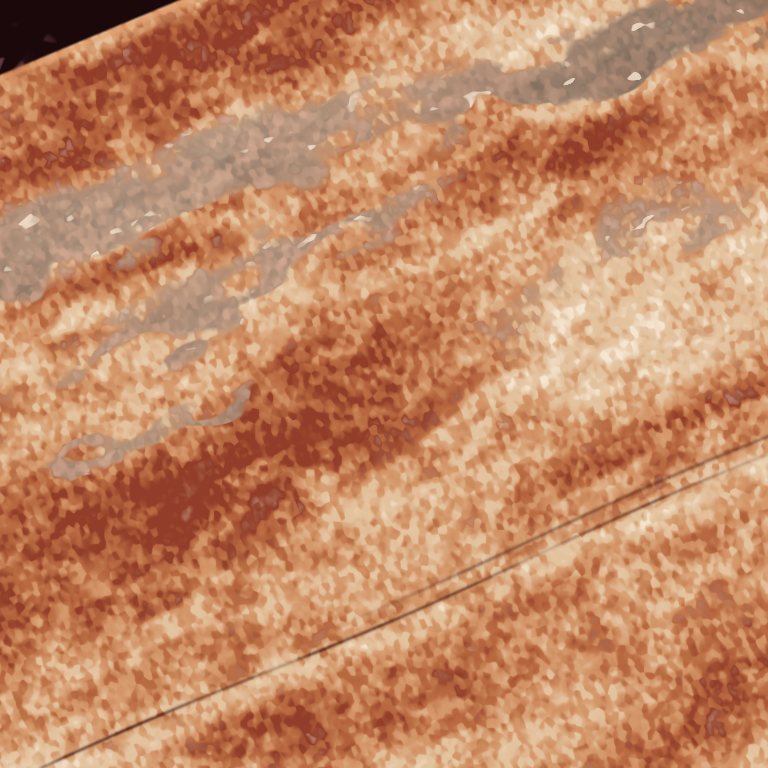
This texture is drawn by a Shadertoy shader. Its source:

```glsl
// Weathered sheet metal: slanted bands of rust, pale paint and bare grey steel.
// Warped oval patches set the broad tone, blended cellular noise adds streaks and
// grain, and a colour ramp turns tone into paint or rust; a seam and corner follow.

const float SLANT = 0.40;
const vec3 CREAM = vec3(0.89, 0.76, 0.62);
const vec3 TAN = vec3(0.83, 0.59, 0.41);
const vec3 RUST = vec3(0.72, 0.41, 0.25);
const vec3 DARK_RUST = vec3(0.57, 0.24, 0.16);
const vec3 STEEL = vec3(0.65, 0.54, 0.47);
const vec3 GLINT = vec3(0.96, 0.90, 0.82);
const vec3 SHADOW = vec3(0.10, 0.03, 0.04);

vec3 hash3(vec2 cell) {
    vec3 k = vec3(dot(cell, vec2(127.1, 311.7)),
                  dot(cell, vec2(269.5, 183.3)),
                  dot(cell, vec2(419.2, 371.9)));
    return fract(sin(k) * 43758.545);
}

// Cellular noise: random values at jittered points, blended by distance.
float cellNoise(vec2 p) {
    vec2 cell = floor(p);
    float sum = 0.0, total = 0.0;
    for (int j = -1; j <= 1; j++)
    for (int i = -1; i <= 1; i++) {
        vec2 id = cell + vec2(i, j);
        vec3 h = hash3(id);
        vec2 d = id + h.xy - p;
        float w = exp(-6.0 * dot(d, d));
        sum += w * h.z;
        total += w;
    }
    return sum / total;
}

// Coordinates along and across a direction.
vec2 turn(vec2 p, float angle) {
    float c = cos(angle), s = sin(angle);
    return vec2(c * p.x + s * p.y, c * p.y - s * p.x);
}

// Flat-topped soft oval lying along the slant.
float patchAt(vec2 p, vec2 center, vec2 halfSize) {
    vec2 d = turn(p - center, SLANT) / halfSize;
    float r2 = dot(d, d);
    return exp(-r2 * r2);
}

float line(float d, float width) {
    return exp(-d * d / (width * width));
}

vec3 rustRamp(float tone) {
    vec3 col = mix(GLINT, CREAM, smoothstep(-0.25, 0.10, tone));
    col = mix(col, TAN, smoothstep(0.12, 0.42, tone));
    col = mix(col, RUST, smoothstep(0.40, 0.68, tone));
    return mix(col, DARK_RUST, smoothstep(0.66, 0.95, tone));
}

float rustLayout(vec2 p) {
    float rust = patchAt(p, vec2(0.20, 0.90), vec2(0.36, 0.075));
    rust += patchAt(p, vec2(0.34, 0.46), vec2(0.33, 0.10));
    rust += 0.8 * patchAt(p, vec2(0.12, 0.28), vec2(0.30, 0.10));
    rust += 0.9 * patchAt(p, vec2(0.72, 0.79), vec2(0.15, 0.04));
    rust += 0.7 * patchAt(p, vec2(0.13, 0.63), vec2(0.19, 0.025));
    rust += 0.7 * patchAt(p, vec2(0.52, 0.11), vec2(0.25, 0.06));
    rust += 0.6 * patchAt(p, vec2(0.80, 0.41), vec2(0.30, 0.035));
    rust += 0.7 * patchAt(p, vec2(0.98, 0.12), vec2(0.25, 0.09));
    float pale = patchAt(p, vec2(0.85, 0.60), vec2(0.28, 0.10));
    pale += patchAt(p, vec2(0.58, 0.91), vec2(0.28, 0.035));
    pale += 0.6 * patchAt(p, vec2(0.14, 0.47), vec2(0.22, 0.05));
    return 0.38 * rust - 0.22 * pale;
}

float steelLayout(vec2 p) {
    float s = patchAt(p, vec2(0.18, 0.74), vec2(0.36, 0.062));
    s += patchAt(p, vec2(0.78, 0.935), vec2(0.30, 0.036));
    s += 0.8 * patchAt(p, vec2(0.34, 0.645), vec2(0.32, 0.024));
    s += 0.8 * patchAt(p, vec2(0.19, 0.45), vec2(0.17, 0.014));
    return s + 0.55 * patchAt(p, vec2(0.80, 0.67), vec2(0.24, 0.045));
}

void mainImage(out vec4 fragColor, in vec2 fragCoord) {
    vec2 p = fragCoord / iResolution.xy;
    vec2 q = turn(p, SLANT);

    // Noise layers, from broad streaks to fine grain
    float streak = cellNoise(q * vec2(5.0, 15.0)) - 0.5;
    float blotch = cellNoise(q * vec2(16.0, 34.0) + 7.0) - 0.5;
    float mottle = cellNoise(q * vec2(52.0, 66.0) + 31.0) - 0.5;
    float grain = cellNoise(q * vec2(135.0, 105.0) + 53.0) - 0.5;
    vec2 warped = p + vec2(0.07, -0.04) * streak + vec2(-0.03, 0.04) * blotch;

    // Seam with a pale strip beneath it
    float seam = p.y + 0.025 - 0.432 * p.x - 0.004 * sin(9.0 * p.x);
    float strip = line(seam + 0.020 + 0.02 * blotch, 0.022);

    // Rust and paint
    float tone = 0.42 + rustLayout(warped) - 0.28 * strip;
    tone += 0.30 * streak + 0.32 * blotch + 0.30 * mottle + 0.50 * grain;
    vec3 col = rustRamp(tone);

    // Bare steel, darker to the upper right, with bright flecks
    float bare = steelLayout(warped) + 0.5 * blotch + 0.5 * mottle + 0.3 * grain;
    vec3 steel = STEEL * (1.04 - 0.18 * smoothstep(0.5, 0.9, p.x) * smoothstep(0.75, 0.9, p.y));
    steel *= 1.0 + 0.32 * grain + 0.22 * mottle;
    bare = smoothstep(0.25, 0.75, bare);
    col = mix(col, steel, 0.88 * bare);
    float fleck = cellNoise(q * vec2(60.0, 110.0) + 91.0);
    col = mix(col, GLINT, 0.8 * smoothstep(0.86, 0.94, fleck) * bare);

    // Broken dark creases along the seam
    float crease = line(seam, 0.0027) * (0.65 - 0.35 * p.x + 0.7 * blotch);
    crease += 0.45 * line(seam - 0.023, 0.003) * smoothstep(0.42, 0.65, p.x);
    col = mix(col, DARK_RUST * 0.55, clamp(crease + 0.3 * crease * grain, 0.0, 1.0));

    // Shadowed corner behind a lit edge
    float corner = p.y - 0.902 - 0.417 * p.x;
    col = mix(col, TAN * 1.08, 0.7 * line(corner + 0.005, 0.005));
    vec3 gap = SHADOW + vec3(0.30, 0.20, 0.22) * smoothstep(0.2, 0.5, streak + mottle);
    col = mix(col, gap, smoothstep(-0.002, 0.003, corner));

    fragColor = vec4(clamp(col, 0.0, 1.0), 1.0);
}
```
